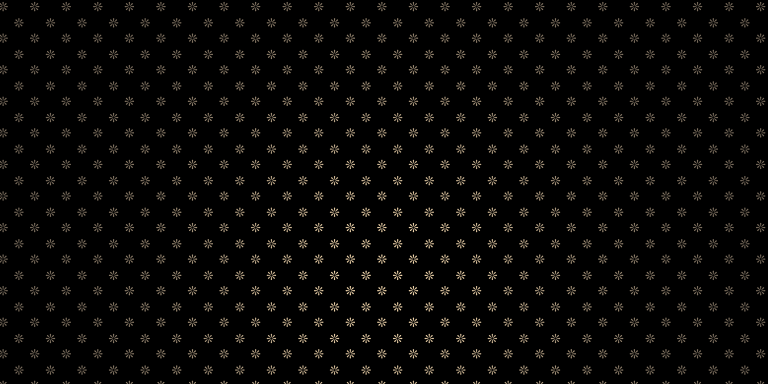
Write a Shadertoy shader that draws this pattern.

```glsl
// Small eight-petalled gold blossoms on black, set in two interleaved square
// lattices. Each blossom is one tapered petal folded around the circle, and
// a soft glow low in the middle brightens the gold.

const float PERIOD = 0.0822;   // lattice spacing, in canvas heights
const int SAMPLES = 4;         // subsamples per pixel side

// Distance to a radial petal that widens outward, repeated eight times
float blossomDistance(vec2 p) {
    float sector = 6.2831853 / 8.0;
    float angle = atan(p.y, p.x);
    angle -= sector * round(angle / sector);
    vec2 q = length(p) * vec2(cos(angle), sin(angle));
    float along = clamp((q.x - 0.0030) / 0.0075, 0.0, 1.0);
    vec2 spine = vec2(0.0030 + 0.0075 * along, 0.0);
    return length(q - spine) - mix(0.0006, 0.0017, along);
}

// Offset from the nearest lattice point
vec2 latticeCell(vec2 p) {
    return p - PERIOD * round(p / PERIOD);
}

// Nearest blossom in either lattice
float patternDistance(vec2 p) {
    vec2 first = latticeCell(p - vec2(-0.0055, -0.0104));
    vec2 second = latticeCell(p - vec2(0.0356, -0.0527));
    return min(blossomDistance(first), blossomDistance(second));
}

void mainImage(out vec4 fragColor, in vec2 fragCoord) {
    float subpixel = 1.0 / (iResolution.y * float(SAMPLES));

    // Average the coverage, as the petals can be thinner than a pixel
    float coverage = 0.0;
    for (int j = 0; j < SAMPLES; j++) {
        for (int i = 0; i < SAMPLES; i++) {
            vec2 jitter = (vec2(i, j) + 0.5) / float(SAMPLES) - 0.5;
            vec2 p = (fragCoord + jitter - 0.5 * iResolution.xy) / iResolution.y;
            coverage += clamp(0.5 - patternDistance(p) / subpixel, 0.0, 1.0);
        }
    }
    coverage /= float(SAMPLES * SAMPLES);

    // Dim bronze at the borders, pale gold inside the glow
    vec2 fromGlow = (fragCoord - vec2(0.5, 0.28) * iResolution.xy) / iResolution.y;
    float glow = exp(-4.0 * dot(fromGlow, fromGlow));
    vec3 gold = mix(vec3(0.47, 0.42, 0.36), vec3(0.98, 0.87, 0.70), glow);

    fragColor = vec4(gold * coverage, 1.0);
}
```
